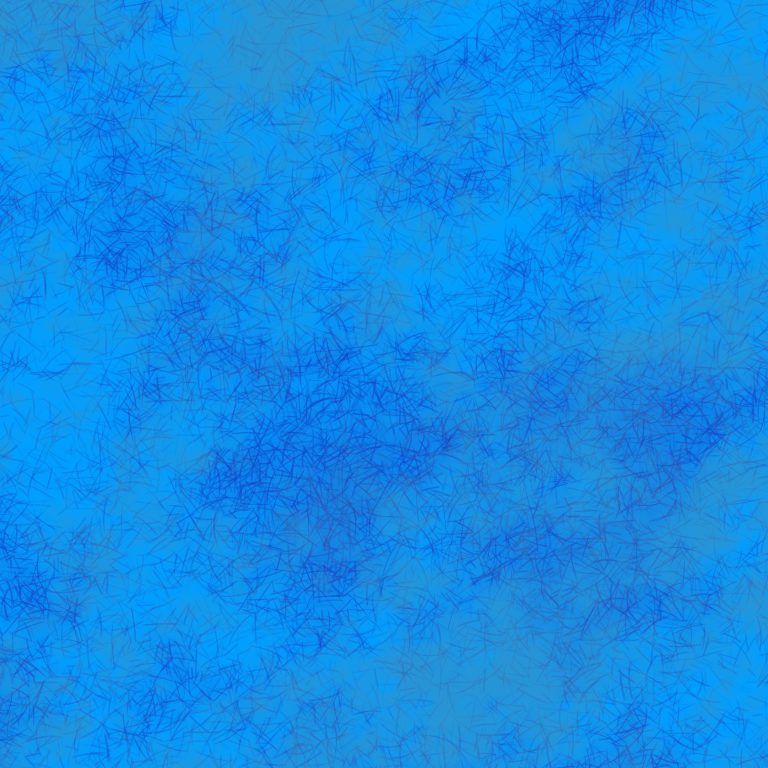
Give the GLSL for this texture, as a Shadertoy shader.

```glsl
// Blue felted paper: a mottled azure ground under a dense tangle of fine short fibres.

// Ground colours
const vec3 AZURE      = vec3(0.00, 0.625, 1.00);
const vec3 GREY_BLUE  = vec3(0.17, 0.58, 0.82);
const vec3 DEEP_BLUE  = vec3(0.05, 0.40, 0.87);

// Fibre colours
const vec3 FIBRE_BLUE = vec3(0.09, 0.25, 0.77);
const vec3 FIBRE_GREY = vec3(0.27, 0.41, 0.64);

// Fibre layout, in canvas heights
const float CELL       = 0.036;
const int   PER_CELL   = 20;
const float MIN_LENGTH = 0.008;   // half lengths
const float MAX_LENGTH = 0.028;
const vec2  THICKNESS  = vec2(0.0004, 0.0014);
const float MAX_BEND   = 9.0;
const vec2  OPACITY    = vec2(0.14, 0.56);
const float BASE_SHARE = 0.36;    // fibres present even in clear areas

// Cloud layout
const float CLOUD_SCALE   = 6.0;
const float CLOUD_ANGLE   = 0.6;
const float CLOUD_STRETCH = 0.68;
const float MOTTLE_SCALE  = 38.0;

float hash(vec2 p) {
    return fract(sin(dot(p, vec2(127.1, 311.7))) * 43758.5453);
}

mat2 rotation(float angle) {
    float c = cos(angle), s = sin(angle);
    return mat2(c, -s, s, c);
}

float valueNoise(vec2 p) {
    vec2 i = floor(p), f = fract(p);
    f = f * f * (3.0 - 2.0 * f);
    return mix(mix(hash(i), hash(i + vec2(1, 0)), f.x),
               mix(hash(i + vec2(0, 1)), hash(i + vec2(1, 1)), f.x), f.y);
}

float fbm(vec2 p) {
    float sum = 0.0, total = 0.0, weight = 1.0;
    for (int i = 0; i < 5; i++) {
        sum += weight * valueNoise(p);
        total += weight;
        p = rotation(0.5) * p * 2.03 + 17.3;
        weight *= 0.6;
    }
    return sum / total;
}

// Coverage of one tapered, slightly bent fibre centred on the origin
float fibre(vec2 p, float angle, float halfLength, float bend, float edge) {
    p = rotation(angle) * p;
    float across = abs(p.y - bend * (p.x * p.x - 0.3 * halfLength * halfLength));
    float ends = 1.0 - smoothstep(0.6, 1.0, abs(p.x) / halfLength);
    return ends * (1.0 - smoothstep(0.0, edge, across));
}

void mainImage(out vec4 fragColor, in vec2 fragCoord) {
    vec2 uv = fragCoord / iResolution.y;
    float pixel = 1.0 / iResolution.y;

    // Clouds stretched along a rising diagonal, broken up by a small mottle
    vec2 cloud = rotation(CLOUD_ANGLE) * uv * CLOUD_SCALE * vec2(CLOUD_STRETCH, 1.0);
    float mottle = fbm(uv * MOTTLE_SCALE + 7.9) - 0.5;
    float density = smoothstep(0.28, 0.78, fbm(cloud + 23.7) + 0.15 * mottle);
    float greyness = smoothstep(0.28, 0.72, fbm(cloud * 0.8 + 41.2) - 0.45 * mottle);

    // Mottled ground
    vec3 color = mix(AZURE, GREY_BLUE, 0.9 * greyness * (1.0 - 0.4 * density));
    color = mix(color, DEEP_BLUE, 0.45 * density * density);

    // Fibres, gathered independently of their drawing order
    vec2 home = floor(uv / CELL);
    vec3 ink = vec3(0.0);
    float inkWeight = 0.0, clear = 1.0;
    for (int y = -1; y <= 1; y++)
    for (int x = -1; x <= 1; x++) {
        vec2 cell = home + vec2(x, y);
        for (int i = 0; i < PER_CELL; i++) {
            vec2 seed = cell + 13.7 * float(i + 1);
            vec2 centre = (cell + vec2(hash(seed), hash(seed + 5.3))) * CELL;
            vec2 offset = uv - centre;
            if (dot(offset, offset) > 1.2 * MAX_LENGTH * MAX_LENGTH) continue;

            float angle = 6.2832 * hash(seed + 9.1);
            float halfLength = mix(MIN_LENGTH, MAX_LENGTH, hash(seed + 21.9));
            float bend = MAX_BEND * (2.0 * hash(seed + 33.4) - 1.0);
            float edge = mix(THICKNESS.x, THICKNESS.y, hash(seed + 83.8)) + 0.7 * pixel;
            float rarity = hash(seed + 47.6);
            float present = smoothstep(rarity - 0.15, rarity + 0.15, BASE_SHARE + 0.75 * density);
            float strength = mix(OPACITY.x, OPACITY.y, hash(seed + 58.2));
            float alpha = present * strength * mix(0.6, 1.1, density)
                        * fibre(offset, angle, halfLength, bend, edge);

            float tint = clamp(0.7 * greyness + 0.7 * hash(seed + 71.5) - 0.6 * density, 0.0, 1.0);
            ink += alpha * mix(FIBRE_BLUE, FIBRE_GREY, tint);
            inkWeight += alpha;
            clear *= 1.0 - min(alpha, 1.0);
        }
    }
    color = mix(color, ink / max(inkWeight, 1e-4), 1.0 - clear);

    fragColor = vec4(color, 1.0);
}
```
